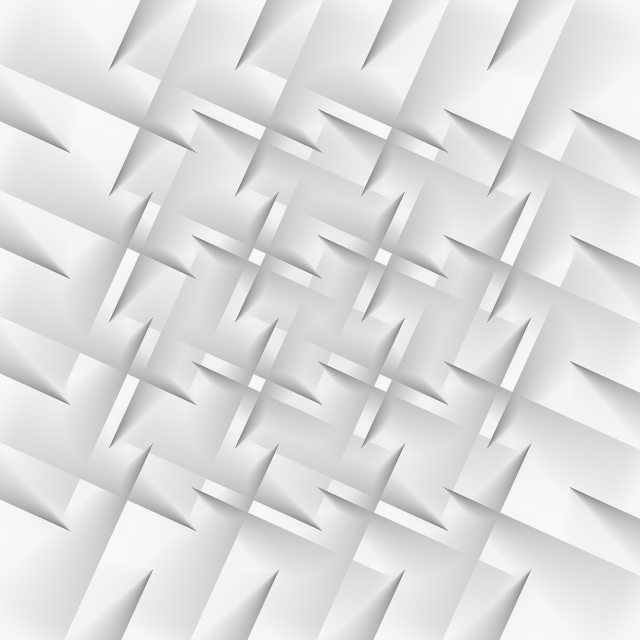
Reproduce this pattern procedurally as a Shadertoy shader.

```glsl
// Grey folded-paper weave: a 4 by 4 grid of tilted pinwheels casting overlapping wedge shadows

// Darkness cast from a corner: a runs along the fold, b runs away from it
float wedgeShadow(float a, float b, float pixel) {
    float slope = max(b, 0.0) / max(a, 0.0001);
    float fade = 1.0 / (1.6 + 17.0 * max(a, 0.0));
    fade *= mix(1.0, 0.35, smoothstep(0.31, 0.38, a));
    float spread = max(1.0 - 1.7 * slope, 0.25 / (1.0 + slope));
    float inside = smoothstep(-0.6 * pixel, 0.6 * pixel, b) * smoothstep(0.0, pixel, a);
    return fade * spread * inside;
}

// Four wedges, each leaving one corner of a square
float pinwheelShadow(vec2 p, float pixel) {
    const float halfSide = 0.0705;
    float shade = 0.0;
    for (int side = 0; side < 4; side++) {
        shade = max(shade, wedgeShadow(p.x - halfSide, p.y + halfSide, pixel));
        p = vec2(p.y, -p.x);
    }
    return shade;
}

void mainImage(out vec4 fragColor, in vec2 fragCoord) {
    float pixel = 1.0 / iResolution.y;
    vec2 p = (fragCoord - 0.5 * iResolution.xy) * pixel;
    float c = cos(0.424), s = sin(0.424);

    // The deepest shadow of all pinwheels wins
    float shade = 0.0;
    for (int row = 0; row < 4; row++) {
        for (int column = 0; column < 4; column++) {
            vec2 d = p - 0.197 * (vec2(column, row) - 1.5);
            vec2 tilted = vec2(c * d.x - s * d.y, -s * d.x - c * d.y);
            shade = max(shade, pinwheelShadow(tilted, pixel));
        }
    }
    fragColor = vec4(vec3(1.0 - shade), 1.0);
}
```
